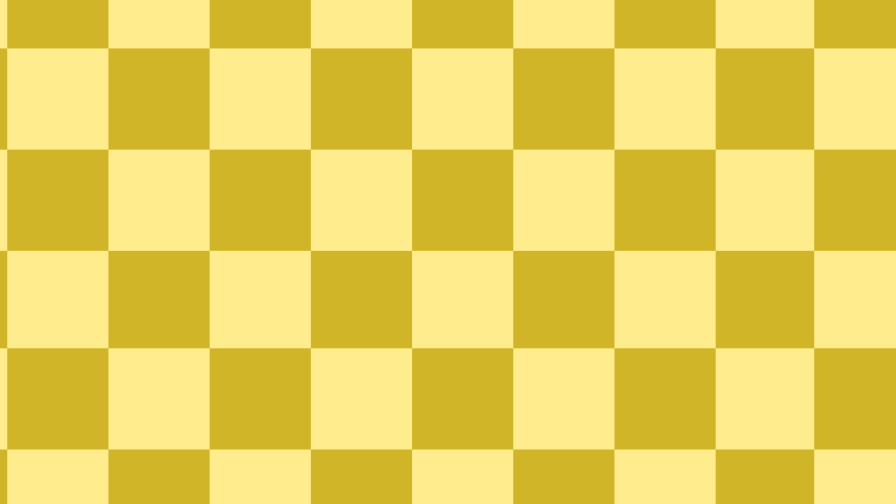
Reproduce this pattern procedurally as a WebGL 2 fragment shader.

```glsl
#version 300 es
precision highp float;

uniform vec2 u_resolution;
out vec4 outColor;

// Lengths are fractions of the canvas height
#define SQUARE 0.2008
#define ORIGIN vec2(0.0144, 0.1081)
#define NARROW_CELL vec2(7.0, 1.0)
#define NARROW_BY vec2(0.0053, 0.0074)
#define LIGHT_YELLOW vec3(1.0, 0.926, 0.548)
#define DARK_GOLD vec3(0.818, 0.71, 0.16)

// Cell coordinates, with one slightly narrower column and row
vec2 cellCoordinates(vec2 point) {
    vec2 fromOrigin = point - ORIGIN;
    vec2 narrowStart = NARROW_CELL * SQUARE;
    vec2 across = clamp((fromOrigin - narrowStart) / (SQUARE - NARROW_BY), 0.0, 1.0);
    return (fromOrigin + NARROW_BY * across) / SQUARE;
}

// Alternates between +1 and -1 per cell, smoothed over one pixel
vec2 alternatingBands(vec2 cell, float pixel) {
    vec2 edgeDistance = (0.5 - abs(fract(cell) - 0.5)) * SQUARE;
    vec2 parity = 1.0 - 2.0 * mod(floor(cell), 2.0);
    return parity * clamp(2.0 * edgeDistance / pixel, 0.0, 1.0);
}

void main() {
    float pixel = 1.0 / u_resolution.y;
    vec2 point = gl_FragCoord.xy * pixel;

    // The product of both band directions forms the checks
    vec2 bands = alternatingBands(cellCoordinates(point), pixel);
    float gold = 0.5 + 0.5 * bands.x * bands.y;

    outColor = vec4(mix(LIGHT_YELLOW, DARK_GOLD, gold), 1.0);
}
```
